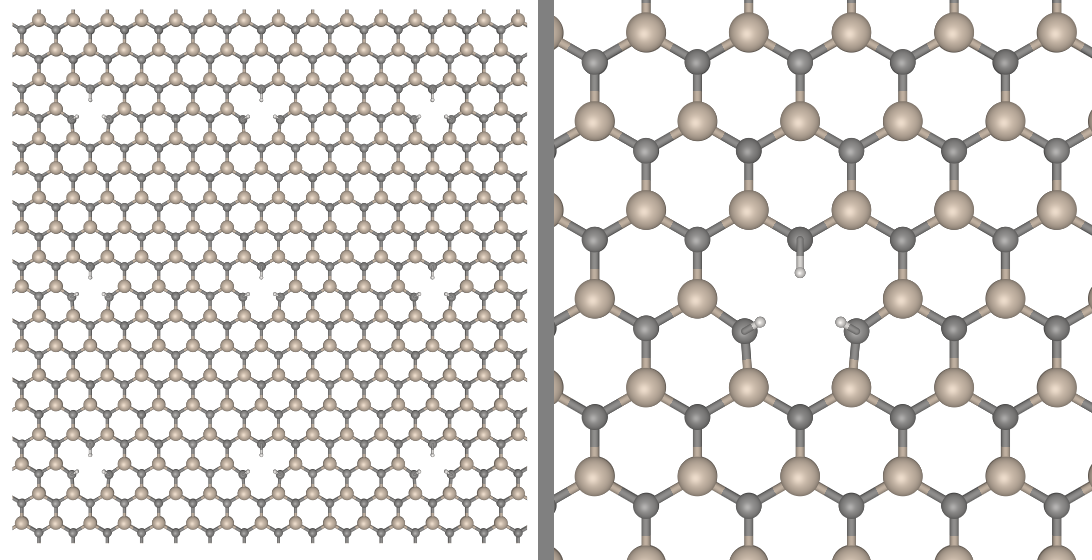
Left, the full canvas; right, a detail of the centre.
This pattern is drawn by a Shadertoy shader. Its source:

```glsl
// Ball-and-stick honeycomb sheet of two atom kinds, with periodic vacancies capped by small atoms.
// Unit of length: one column spacing; y points down.
const float ROW = 0.8643;
const vec3 TAN = vec3(0.79, 0.725, 0.66);
const vec3 GREY = vec3(0.56, 0.555, 0.55);
const vec3 PALE = vec3(0.84, 0.83, 0.82);

float pixel;

float hash(vec2 s) {
    vec3 h = fract(vec3(s.xyx) * 0.1031);
    h += dot(h, h.yzx + 33.33);
    return fract((h.x + h.y) * h.z);
}

float odd(float row) { return step(1.0, mod(row + 0.5, 2.0)); }

// One large atom is missing in every block of 5 columns by 6 rows.
float vacant(vec2 s) {
    return mod(s.x - 1.5, 5.0) < 1.0 && mod(s.y - 2.5, 6.0) < 1.0 ? 1.0 : 0.0;
}

vec2 largeAtom(vec2 s) { return vec2(s.x - 0.5 * odd(s.y), s.y * ROW); }

// Small atoms beside a vacancy relax away from it.
vec2 smallAtom(vec2 s) {
    return largeAtom(s) + vec2(-0.5, 0.288)
         + vacant(s) * vec2(-0.04, 0.028)
         + vacant(s - vec2(1, 0)) * vec2(0.05, 0.028);
}

// The three large-atom sites bonded to the small atom of site s.
vec2 neighbour(vec2 s, int k) {
    if (k == 0) return s;
    if (k == 1) return s - vec2(1, 0);
    return s + vec2(-odd(s.y), 1);
}

vec2 capAtom(vec2 small, vec2 hole, int k) {
    return mix(hole, small, k == 2 ? 0.44 : 0.72);
}

float coverage(float d) { return clamp(0.5 - d / pixel, 0.0, 1.0); }

// Cylinder whose halves take the colours of the atoms they join.
void stick(inout vec3 col, vec2 q, vec2 a, vec2 b, vec3 toneA, vec3 toneB, float width) {
    vec2 ab = b - a;
    float t = clamp(dot(q - a, ab) / dot(ab, ab), 0.0, 1.0);
    float d = length(q - a - ab * t);
    float r = min(d / width, 1.0);
    vec3 tone = mix(toneA, toneB, step(0.5, t)) * (1.0 - 0.35 * r * r);
    col = mix(col, tone, coverage(d - width));
}

// Sphere lit from the viewer, with a soft highlight.
void ball(inout vec3 col, vec2 q, vec2 centre, float radius, vec3 tone) {
    vec2 n = (q - centre) / radius;
    float facing = sqrt(max(1.0 - dot(n, n), 0.0));
    vec2 glint = n - vec2(-0.1, 0.1);
    vec3 lit = tone * (0.55 + 0.45 * facing) + 0.14 * exp(-9.0 * dot(glint, glint));
    col = mix(col, lit, coverage((length(n) - 1.0) * radius));
}

void sheet(inout vec3 col, vec2 q, float light) {
    vec3 sheetCol = col;
    float row = round(q.y / ROW);
    vec2 home = vec2(round(q.x + 0.5 * odd(row)), row);

    // Bonds lie below all atoms.
    for (int j = -1; j <= 1; j++)
    for (int i = -1; i <= 2; i++) {
        vec2 s = home + vec2(i, j);
        vec2 c = smallAtom(s);
        for (int k = 0; k < 3; k++) {
            vec2 n = neighbour(s, k);
            if (vacant(n) < 0.5)
                stick(sheetCol, q, c, largeAtom(n), GREY * light, TAN * 0.95 * light, 0.042);
        }
    }

    // Atoms, then the caps that point into each vacancy.
    for (int j = -1; j <= 1; j++)
    for (int i = -1; i <= 2; i++) {
        vec2 s = home + vec2(i, j);
        vec2 c = smallAtom(s);
        if (vacant(s) < 0.5) ball(sheetCol, q, largeAtom(s), 0.192, TAN * light);
        ball(sheetCol, q, c, 0.124, GREY * light * (0.93 + 0.12 * hash(s + 40.0)));
        for (int k = 0; k < 3; k++) {
            vec2 n = neighbour(s, k);
            if (vacant(n) > 0.5) {
                vec2 cap = capAtom(c, largeAtom(n), k);
                stick(sheetCol, q, c, cap, GREY * light, PALE * light, 0.034);
                ball(sheetCol, q, cap, 0.052, PALE * light);
            }
        }
    }
    col = sheetCol;
}

void mainImage(out vec4 fragColor, in vec2 fragCoord) {
    pixel = 16.34 / iResolution.y;
    vec2 q = (fragCoord - 0.5 * iResolution.xy) * vec2(pixel, -pixel) + vec2(6.723, 7.596);

    // The far layer shrinks slightly in perspective and shows as a dark rim.
    vec2 centre = vec2(6.745, 7.49);
    vec3 col = vec3(1);
    sheet(col, centre + (q - centre) * 1.003, 0.72);
    sheet(col, q, 1.0);

    // Cut the sheet through the middle of its outer bonds.
    vec2 edge = abs(q - centre) - vec2(7.51, 7.787);
    col = mix(vec3(1), col, coverage(max(edge.x, edge.y)));
    fragColor = vec4(col, 1);
}
```
